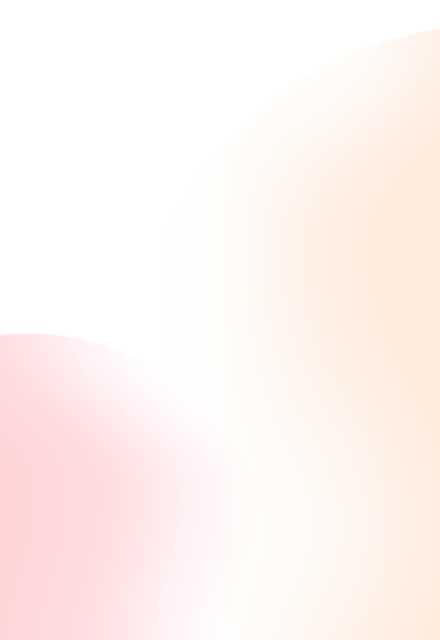
A Shadertoy shader for this background:

```glsl
// Lengths are in canvas heights
const vec2  PEACH_CENTRE = vec2(0.768, 0.401);
const float PEACH_RADIUS = 0.560;
const float PEACH_BEND_Y = 0.609;
const vec2  PEACH_BEND   = vec2(0.208, 0.137); // sideways sweep above, below
const vec2  PEACH_SPAN   = vec2(0.339, 0.430); // height of each sweep

const vec2  PINK_CENTRE = vec2(0.0456, 0.1016);
const float PINK_RADIUS = 0.377;
const float PINK_BEND_Y = 0.232;
const vec2  PINK_BEND   = vec2(0.176, 0.046);
const vec2  PINK_SPAN   = vec2(0.247, 0.247);
const vec2  PINK_FADE   = vec2(0.275, 0.425);

const vec3 WHITE   = vec3(1.0, 1.0, 1.0);
const vec3 IVORY   = vec3(0.998, 0.995, 0.988);
const vec3 CREAM   = vec3(1.0, 0.980, 0.962);
const vec3 BLUSH   = vec3(1.0, 0.957, 0.941);
const vec3 APRICOT = vec3(1.0, 0.943, 0.900);
const vec3 PEACH   = vec3(1.0, 0.922, 0.865);
const vec3 SALMON  = vec3(1.0, 0.837, 0.834);
const vec3 ROSE    = vec3(1.0, 0.841, 0.856);
const vec3 PINK    = vec3(1.0, 0.865, 0.877);
const vec3 PETAL   = vec3(1.0, 0.906, 0.914);
const vec3 MIST    = vec3(0.998, 0.945, 0.957);

float disc(vec2 p, vec2 centre, float radius) {
    float softness = 1.0 / iResolution.y;
    return 1.0 - smoothstep(-softness, softness, length(p - centre) - radius);
}

// Cosine sweep away from bendY, shaped separately on each side
float sweep(float y, float bendY, vec2 amount, vec2 span) {
    float d = y - bendY;
    float up = step(0.0, d);
    float size = mix(amount.y, amount.x, up);
    float reach = mix(span.y, span.x, up);
    return size * 0.5 * (1.0 - cos(3.14159 * d / reach));
}

// Moves on to the next colour between two positions
vec3 blend(vec3 from, vec3 to, float start, float end, float s) {
    return mix(from, to, clamp((s - start) / (end - start), 0.0, 1.0));
}

vec3 peachRamp(float s) {
    vec3 c = blend(WHITE, IVORY, 0.208, 0.326, s);
    c = blend(c, CREAM, 0.326, 0.385, s);
    c = blend(c, BLUSH, 0.385, 0.436, s);
    c = blend(c, APRICOT, 0.436, 0.490, s);
    return blend(c, PEACH, 0.490, 0.610, s);
}

vec3 pinkRamp(float s) {
    vec3 c = blend(SALMON, ROSE, 0.013, 0.065, s);
    c = blend(c, PINK, 0.065, 0.170, s);
    c = blend(c, PETAL, 0.170, 0.234, s);
    return blend(c, MIST, 0.234, 0.293, s);
}

void mainImage(out vec4 fragColor, in vec2 fragCoord) {
    vec2 p = fragCoord / iResolution.y;

    // Peach disc: contours bend more towards the right
    float bend = sweep(p.y, PEACH_BEND_Y, PEACH_BEND, PEACH_SPAN);
    float s = p.x - bend * smoothstep(0.26, 0.60, p.x);
    vec3 color = mix(WHITE, peachRamp(s), disc(p, PEACH_CENTRE, PEACH_RADIUS));

    // Pink disc: fades out towards its right side
    s = p.x + sweep(p.y, PINK_BEND_Y, PINK_BEND, PINK_SPAN);
    float cover = 1.0 - smoothstep(PINK_FADE.x, PINK_FADE.y, s);
    color = mix(color, pinkRamp(s), cover * disc(p, PINK_CENTRE, PINK_RADIUS));

    fragColor = vec4(color, 1.0);
}
```
